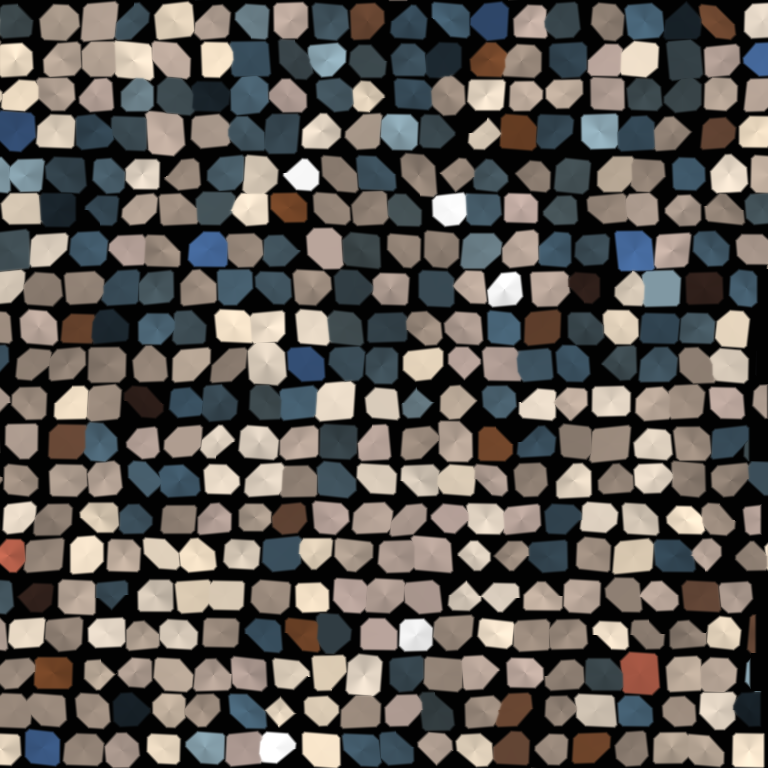
Reproduce this pattern procedurally as a Shadertoy shader.

```glsl
// Rows of irregular chipped stones in tan, cream and slate, set in black joints.
#define COLUMNS 19.7
#define ROWS 20.0
#define HALF_WIDTH 0.465
#define HALF_HEIGHT 0.435
#define JITTER 0.13
#define CORNER_CUT 0.42
#define ROUNDING 0.07
#define EDGE_SOFTNESS 0.045
#define FACET_CONTRAST 0.09
#define SLATE_TOP 0.40
#define SLATE_BOTTOM 0.11
#define JOINT_COLOR vec3(0.008)

float hash(vec2 cell, float seed) {
    vec3 q = fract(vec3(cell.xyx + seed * 7.31) * vec3(0.1031, 0.1030, 0.0973));
    q += dot(q, q.yzx + 33.33);
    return fract((q.x + q.y) * q.z);
}

float signedHash(vec2 cell, float seed) {
    return hash(cell, seed) * 2.0 - 1.0;
}

// Rows line up near the top and drift apart further down.
float rowShift(float row) {
    float drift = smoothstep(1.0, 6.0, row);
    return 0.5 * drift * signedHash(vec2(3.0, row), 1.0);
}

// Distance to a rounded block whose four corners are cut by different amounts.
float stoneDistance(vec2 local, vec2 cell) {
    float depth = smoothstep(5.0, 14.0, cell.y);
    vec2 halfSize = vec2(HALF_WIDTH, HALF_HEIGHT - 0.035 * depth);
    halfSize.x += 0.05 * signedHash(cell, 2.0);
    halfSize.y += 0.04 * signedHash(cell, 3.0) + 0.03 * signedHash(vec2(9.0, cell.y), 4.0);
    halfSize.y += 0.09 * step(0.93, hash(cell, 5.0));

    local += local.yx * 0.12 * vec2(signedHash(cell, 6.0), signedHash(cell, 7.0));
    vec2 corner = abs(local);
    vec2 inset = corner - halfSize + ROUNDING;
    float block = length(max(inset, 0.0)) + min(max(inset.x, inset.y), 0.0) - ROUNDING;

    float cornerId = step(0.0, local.x) + 2.0 * step(0.0, local.y);
    float cutSize = hash(cell, 10.0 + cornerId);
    cutSize = 0.06 + CORNER_CUT * cutSize * cutSize;
    float chip = (corner.x + corner.y - halfSize.x - halfSize.y + cutSize) * 0.7071;
    return max(block, chip);
}

vec3 stoneColor(vec2 cell) {
    float slateShare = mix(SLATE_TOP, SLATE_BOTTOM, smoothstep(7.0, 13.0, cell.y));
    slateShare += 0.2 * step(17.5, cell.y);
    float tone = hash(cell, 20.0);
    float shade = signedHash(cell, 21.0);
    float tint = hash(cell, 22.0);

    // Slate, from grey through blue to nearly black
    if (hash(cell, 23.0) < slateShare) {
        vec3 slate = mix(vec3(0.23, 0.27, 0.28), vec3(0.24, 0.34, 0.41), tint);
        slate = mix(slate, vec3(0.23, 0.35, 0.52), step(0.91, tone));
        slate = mix(slate, vec3(0.47, 0.56, 0.60), step(tone, 0.10));
        return slate * (1.0 + 0.22 * shade) * mix(1.0, 0.42, step(0.93, tint));
    }

    // Warm stones, with a few brown, rust and white ones
    vec3 warm = mix(vec3(0.69, 0.63, 0.56), vec3(0.70, 0.62, 0.59), tint);
    if (tone < 0.23) warm = vec3(0.57, 0.51, 0.46);
    if (tone > 0.55) warm = mix(vec3(0.85, 0.80, 0.74), vec3(0.91, 0.84, 0.74), tint);
    if (tone > 0.89) warm = mix(vec3(0.38, 0.27, 0.21), vec3(0.42, 0.25, 0.14), tint);
    if (tone > 0.96) warm = vec3(0.18, 0.12, 0.10);
    if (tone > 0.975) warm = vec3(0.68, 0.36, 0.28);
    if (tone > 0.985) warm = vec3(0.97);
    return warm * (1.0 + 0.08 * shade);
}

// Faint light and dark wedges that meet at the middle of each stone.
float facetShade(vec2 local, vec2 cell) {
    float angle = atan(local.y, local.x + 0.0001);
    float phase = 6.2832 * hash(cell, 30.0);
    float strength = hash(cell, 31.0);
    float wedges = cos(angle + phase) + 0.5 * cos(3.0 * angle - phase);
    return 1.0 + FACET_CONTRAST * strength * wedges;
}

void mainImage(out vec4 fragColor, in vec2 fragCoord) {
    vec2 uv = fragCoord / iResolution.xy;
    vec2 p = vec2(uv.x * COLUMNS, (1.0 - uv.y) * ROWS);
    float nearest = 1.0;
    vec3 colorSum = vec3(0.0);
    float weightSum = 0.0;

    // Gather nearby stones; touching ones blend softly
    for (int j = -1; j <= 1; j++) {
        float row = floor(p.y) + float(j);
        float x = p.x - rowShift(row);
        for (int i = -1; i <= 1; i++) {
            vec2 cell = vec2(floor(x) + float(i), row);
            vec2 center = cell + 0.5;
            center.x += JITTER * signedHash(cell, 40.0);
            center.y += 0.04 * signedHash(cell, 41.0) + 0.06 * signedHash(vec2(5.0, row), 42.0);
            vec2 local = vec2(x, p.y) - center;
            float d = stoneDistance(local, cell);
            float weight = exp(-40.0 * min(d, 0.5));
            colorSum += weight * stoneColor(cell) * facetShade(local, cell);
            weightSum += weight;
            nearest = min(nearest, d);
        }
    }

    // Ragged right end of the lower rows
    float rowEnd = COLUMNS - 0.6 * hash(vec2(8.0, floor(p.y)), 50.0) * step(7.0, p.y) + 0.1;
    nearest = max(nearest, p.x - rowEnd);

    float soft = max(EDGE_SOFTNESS, ROWS / iResolution.y);
    float cover = 1.0 - smoothstep(-soft, soft, nearest);
    fragColor = vec4(mix(JOINT_COLOR, min(colorSum / weightSum, 1.0), cover), 1.0);
}
```
